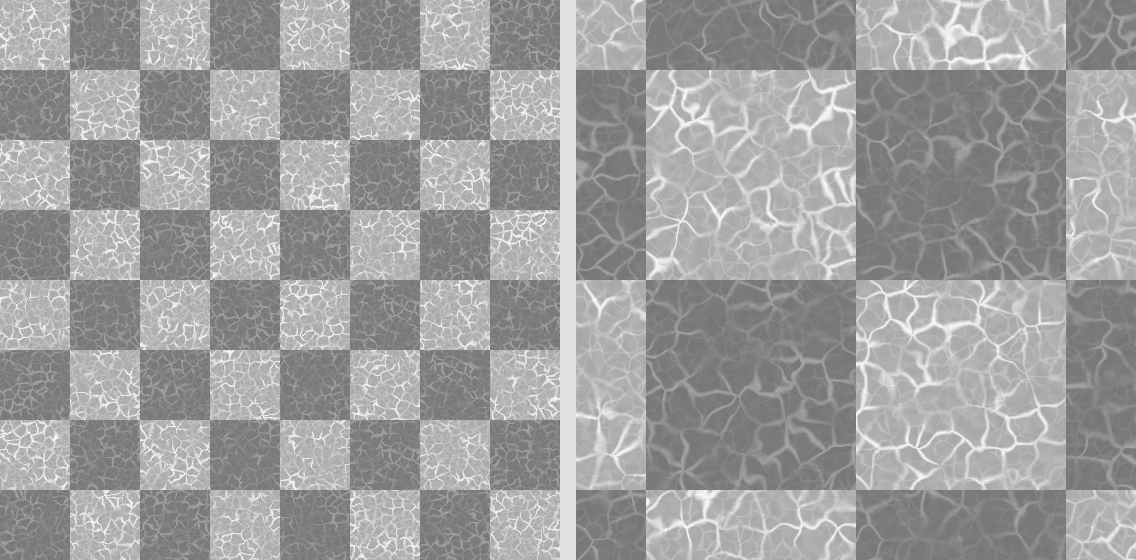
Left: the whole. Right: its middle third, enlarged.
Give the GLSL for this pattern, as a three.js fragment shader.

```glsl
// An 8 by 8 checkerboard of dark and light grey stone with pale, broken cracks.
// Warped Voronoi borders at two scales make the cracks; wrapping noise varies
// their width and strength, and every tile shows its own part of the field.
varying vec2 vUv;

const float TILES = 8.0;
const float PI = 3.14159;
const vec3 DARK_STONE = vec3(0.455);
const vec3 DARK_CRACK = vec3(0.64);
const vec3 LIGHT_STONE = vec3(0.64);
const vec3 LIGHT_CRACK = vec3(0.96);

float hash(vec2 p) {
  return fract(sin(dot(p, vec2(127.1, 311.7))) * 43758.5453);
}

vec2 hash2(vec2 p) {
  return vec2(hash(p), hash(p + vec2(37.3, 17.9)));
}

// Value noise on a lattice that wraps after "period" cells.
float noise(vec2 p, float period) {
  vec2 i = floor(p);
  vec2 f = fract(p);
  f = f * f * (3.0 - 2.0 * f);
  float a = hash(mod(i, period));
  float b = hash(mod(i + vec2(1.0, 0.0), period));
  float c = hash(mod(i + vec2(0.0, 1.0), period));
  float d = hash(mod(i + 1.0, period));
  return mix(mix(a, b, f.x), mix(c, d, f.x), f.y);
}

// Distance to the border between the two nearest wrapping Voronoi cells.
float borderDistance(vec2 p, float period) {
  vec2 cell = floor(p);
  vec2 nearest = vec2(4.0);
  vec2 second = vec2(5.0);
  for (int y = -1; y <= 1; y++) {
    for (int x = -1; x <= 1; x++) {
      vec2 id = cell + vec2(float(x), float(y));
      vec2 toSite = id + hash2(mod(id, period)) - p;
      float d = dot(toSite, toSite);
      if (d < dot(nearest, nearest)) {
        second = nearest;
        nearest = toSite;
      } else if (d < dot(second, second)) {
        second = toSite;
      }
    }
  }
  return dot(0.5 * (nearest + second), normalize(second - nearest));
}

// Crack brightness at p (in tiles), with "cells" plates across each tile.
float cracks(vec2 p, float cells, float width, float pixel) {
  float period = cells * TILES;
  vec2 q = p * cells;
  vec2 warp = vec2(noise(q * 2.0, period * 2.0), noise(q * 2.0 + 19.0, period * 2.0));
  float d = borderDistance(q + 0.45 * (warp - 0.5), period);
  float vary = noise(q + 7.0, period);
  float w = width * mix(0.5, 1.6, vary) + 0.5 * pixel * cells;
  float strength = smoothstep(0.15, 0.9, noise(q + 31.0, period));
  return (1.0 - smoothstep(0.0, w, d)) * mix(0.2, 1.0, strength);
}

// Smooth checker: 0 on the lower left tile, 1 on its neighbours.
float checker(vec2 p, float pixel) {
  vec2 s = clamp(sin(PI * p) / (0.5 * PI * pixel), -1.0, 1.0);
  return 0.5 - 0.5 * s.x * s.y;
}

void main() {
  float pixel = max(fwidth(vUv.x) * TILES, 0.0001);
  vec2 p = vUv * TILES;

  // Each tile looks at a different place in the wrapping crack field.
  vec2 tile = mod(floor(p), TILES);
  vec2 stone = p + TILES * hash2(tile + 5.0);

  // Fine mottling, main cracks and hairline cracks.
  float grain = 0.03 + 0.16 * noise(stone * 32.0, 32.0 * TILES);
  float coarse = cracks(stone, 7.0, 0.11, pixel);
  float hairline = cracks(stone + 3.4, 13.0, 0.10, pixel);
  float wear = clamp(grain + 0.85 * coarse + 0.25 * hairline, 0.0, 1.0);

  vec3 dark = mix(DARK_STONE, DARK_CRACK, wear);
  vec3 light = mix(LIGHT_STONE, LIGHT_CRACK, wear);
  gl_FragColor = vec4(mix(dark, light, checker(p, pixel)), 1.0);
}
```
